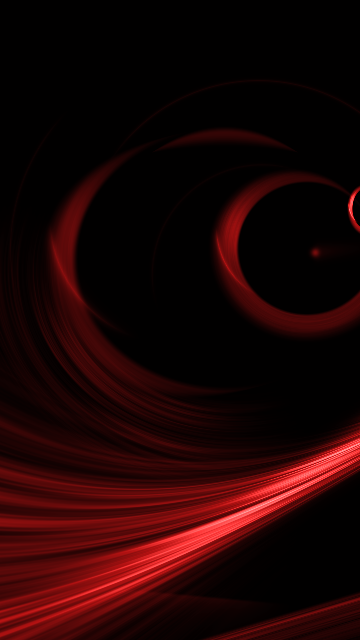
A WebGL 1 fragment shader for this background:

```glsl
precision highp float;
// Red light ribbons on black: nested crescents curl around the right side,
// above a fan of fine fibres that converges into a bright beam.
// Crescents use polar coordinates; the fan uses a bent strip coordinate.
uniform vec2 u_resolution;

float hash(vec2 p) {
  return fract(sin(dot(p, vec2(127.1, 311.7))) * 4375.85);
}

float noise(vec2 p) {
  vec2 i = floor(p), f = fract(p);
  f = f * f * (3.0 - 2.0 * f);
  return mix(mix(hash(i), hash(i + vec2(1, 0)), f.x),
             mix(hash(i + vec2(0, 1)), hash(i + vec2(1, 1)), f.x), f.y);
}

// Streaks running along s.y, averaging near one half
float fibres(vec2 s) {
  float sum = 0.0, weight = 0.5;
  for (int i = 0; i < 3; i++) {
    sum += weight * noise(s);
    s = s * vec2(2.3, 1.2) + 7.3;
    weight *= 0.65;
  }
  return sum / 1.03;
}

// Radius and angle around an ellipse; angle 0 points left, positive is up
vec2 polar(vec2 p, vec2 center, vec2 radii) {
  vec2 d = (p - center) / radii;
  return vec2(length(d), atan(d.y, -d.x));
}

// Ribbon outside the unit radius, tapering over the angles in span,
// with a bright fold running inward from its left cusp
float crescent(vec2 s, float width, vec2 span) {
  float taper = smoothstep(span.x, span.x + 1.3, s.y) * (1.0 - smoothstep(0.1, span.y, s.y));
  float across = (s.x - 1.0) / max(width * taper, 0.001);
  float body = smoothstep(-0.025, 0.025, s.x - 1.0) * (1.0 - smoothstep(0.35, 1.15, across));
  body *= sqrt(taper) * (0.65 + 0.6 * exp(-5.0 * pow(s.y - 0.25, 2.0)));
  body *= 0.75 + 0.5 * fibres(vec2(s.x * 28.0, s.y * 1.5));
  float fold = s.x - (1.0 + 0.8 * width + 0.34 * (s.y - 0.12));
  float streak = exp(-abs(fold) / 0.022) * smoothstep(-0.85, -0.2, s.y)
               * (1.0 - smoothstep(0.05, 0.25, s.y));
  return body + 0.9 * streak;
}

// Hairline circle
float hairline(vec2 p, vec2 center, float radius) {
  return exp(-abs(length(p - center) - radius) / 0.003);
}

// Fan of fibres: t runs from its upper edge (0) to its lower edge (1)
float fan(vec2 p) {
  float u = p.x;
  float top = 0.852 - 0.799 * u + 0.56 * u * u;
  float t = (top - p.y) / (0.845 - 1.162 * u + 0.449 * u * u);
  float strands = fibres(vec2(t * 26.0, u * 1.6));
  float detail = strands * strands * 2.6 + 0.2 * noise(vec2(t * 95.0, u * 3.0));
  float body = 0.36 * smoothstep(0.0, 0.7, t) * (1.0 - smoothstep(0.95, 1.15, t));
  float u4 = u * u * u * u;
  float offset = (t - 0.95 + 0.45 * u4) / (0.13 + 0.25 * u4);
  float beam = exp(-offset * offset) * (0.15 + 0.5 * smoothstep(0.0, 0.65, u));
  float spill = 0.16 * smoothstep(0.95, 1.05, t) * exp(-3.0 * max(t - 1.0, 0.0))
              * (1.0 - smoothstep(0.3, 0.9, u));
  return (body + spill) * detail + beam * (0.45 + 0.75 * detail);
}

void main() {
  vec2 p = gl_FragCoord.xy / u_resolution * vec2(1.0, 16.0 / 9.0);

  // Nested crescents
  vec2 large = polar(p, vec2(0.625, 1.06), vec2(0.417, 0.363));
  vec2 small = polar(p, vec2(0.852, 1.088), vec2(0.192, 0.185));
  vec2 tiny = polar(p, vec2(1.025, 1.199), vec2(0.046, 0.06));
  float light = 0.29 * crescent(large, 0.2, vec2(-1.95, 1.35));
  light += 0.44 * crescent(small, 0.38, vec2(-3.6, 2.8));
  light += 0.95 * crescent(tiny, 0.3, vec2(-2.8, 2.6));

  // Faint fibres swirling below the large crescent
  float swirl = smoothstep(1.02, 1.2, large.x) * (1.0 - smoothstep(1.35, 1.85, large.x))
              * smoothstep(-2.0, -1.1, large.y) * (1.0 - smoothstep(-0.6, 0.35, large.y));
  float threads = fibres(vec2(large.x * 34.0 + large.y * 3.0, large.y * 1.5));
  light += 0.36 * swirl * threads * threads;

  // Thin arch above the large crescent
  float s = (p.x - 0.625) / 0.204;
  float arch = max(1.0 - s * s, 0.0);
  float depth = (1.424 - 0.07 * s * s - p.y) / (0.05 * arch + 0.001);
  light += 0.2 * sqrt(arch) * smoothstep(-0.1, 0.3, depth) * (1.0 - smoothstep(0.3, 1.1, depth));

  // Hairline arcs
  float upper = smoothstep(1.3, 1.45, p.y);
  light += 0.09 * hairline(p, vec2(0.718, 1.063), 0.491) * upper;
  light += 0.06 * hairline(p, vec2(0.579, 1.083), 0.55) * (1.0 - smoothstep(0.1, 0.2, p.x))
         * smoothstep(0.9, 1.05, p.y);
  light += 0.05 * hairline(p, vec2(0.729, 1.014), 0.306) * smoothstep(0.9, 1.05, p.y)
         * (1.0 - smoothstep(0.72, 0.85, p.x));

  // Small ember and its tail
  vec2 e = p - vec2(0.875, 1.076);
  light += 0.4 * exp(-dot(e, e) / 0.00012);
  light += 0.11 * smoothstep(-0.01, 0.01, e.x) * exp(-e.x * 14.0 - pow((e.y - 0.1 * e.x) / 0.02, 2.0));

  // Fan, then the low ribbon in the bottom right corner
  light += fan(p);
  float below = 0.13 - 0.3 * (1.0 - p.x) - p.y;
  float grain = fibres(vec2(below * 130.0, p.x * 2.0));
  light += 0.75 * grain * smoothstep(-0.008, 0.012, below) * exp(-max(below, 0.0) * 14.0);
  float ledge = 0.135 - 0.09 * (p.x - 0.45) - p.y;
  light += 0.13 * smoothstep(0.0, 0.01, ledge) * exp(-max(ledge, 0.0) * 25.0)
         * smoothstep(0.25, 0.5, p.x) * (1.0 - smoothstep(0.6, 0.82, p.x));

  // Deep red, turning pink where the light is strongest
  float hot = max(light - 0.7, 0.0);
  vec3 color = light * vec3(1.0, 0.1, 0.1) + hot * vec3(0.2, 0.5, 0.5);
  gl_FragColor = vec4(min(color + vec3(0.004, 0.0, 0.0), 1.0), 1.0);
}
```
